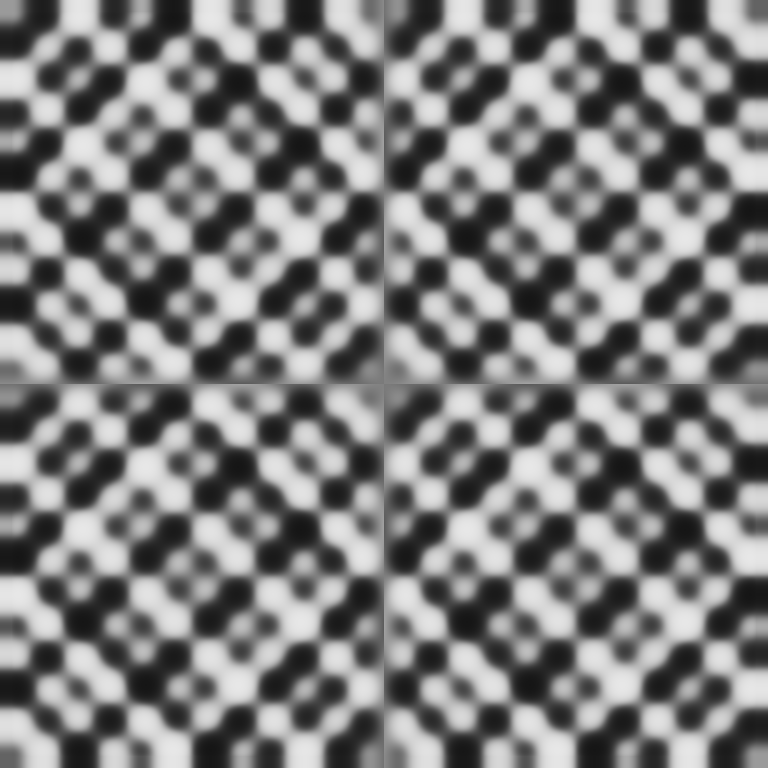
Write a WebGL 1 fragment shader that draws this pattern.

```glsl
precision highp float;
// Two by two soft grey tiles of crossed diagonal waves, fading at the middle seams.

uniform vec2 u_resolution;

const float PI = 3.14159265;

// Even wave along one diagonal, from the tile centre (0) to a corner (1).
float diagonalWave(float t) {
  vec4 harmonic = vec4(1.0, 2.0, 3.0, 4.0);
  float low = dot(vec4(0.08, -0.09, -0.06, -0.07), cos(PI * t * harmonic));
  float mid = dot(vec4(0.26, 0.45, -0.07, 0.10), cos(PI * t * (harmonic + 4.0)));
  float high = dot(vec4(-0.11, 0.19, 0.0, -0.66), cos(PI * t * (harmonic + 8.0)));
  return low + mid + high;
}

// Contrast lost close to the two seams that cross the canvas.
float seamContrast(vec2 fromMiddle) {
  vec2 fade = mix(vec2(0.4), vec2(1.0), smoothstep(0.0, 0.075, abs(fromMiddle)));
  return fade.x * fade.y;
}

void main() {
  // Tile units: two tiles across and down, with the outer rim held steady.
  vec2 canvas = 2.0 * gl_FragCoord.xy / u_resolution;
  vec2 tile = fract(clamp(canvas, 0.03, 1.97)) - 0.5;

  // Opposed waves make mirrored light and dark blobs inside diamond frames.
  float relief = diagonalWave(tile.x - tile.y) - diagonalWave(tile.x + tile.y);
  relief *= 1.1 * seamContrast(canvas - 1.0);

  // Soft saturation rounds off the peaks.
  float grey = 0.495 + 0.44 * relief / sqrt(1.0 + relief * relief);
  gl_FragColor = vec4(vec3(grey), 1.0);
}
```
